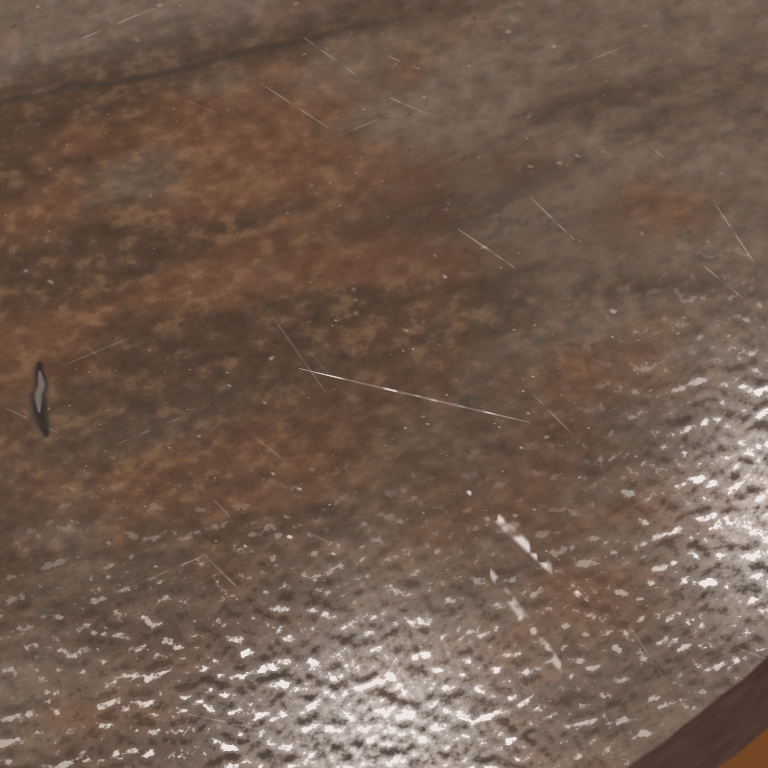
This texture is drawn by a Shadertoy shader. Its source:

```glsl
const vec3 UMBER = vec3(0.425, 0.355, 0.30);
const vec3 DARK_WOOD = vec3(0.315, 0.25, 0.205);
const vec3 RUSSET = vec3(0.43, 0.305, 0.235);
const vec3 OCHRE = vec3(0.50, 0.38, 0.27);
const vec3 SOOT = vec3(0.25, 0.22, 0.20);
const vec3 HAZE = vec3(0.62, 0.56, 0.53);
const vec3 SHINE = vec3(0.93, 0.90, 0.885);

float hash(vec2 p) {
    vec3 q = fract(vec3(p.xyx) * 0.1031);
    q += dot(q, q.yzx + 33.33);
    return fract((q.x + q.y) * q.z);
}

float noise(vec2 p) {
    vec2 i = floor(p), f = fract(p);
    f = f * f * (3.0 - 2.0 * f);
    float low = mix(hash(i), hash(i + vec2(1, 0)), f.x);
    float high = mix(hash(i + vec2(0, 1)), hash(i + vec2(1, 1)), f.x);
    return mix(low, high, f.y);
}

float fbm(vec2 p, int octaves) {
    float sum = 0.0, total = 0.0, amp = 0.5;
    for (int i = 0; i < octaves; i++) {
        sum += amp * noise(p);
        total += amp;
        amp *= 0.55;
        p = mat2(0.8, 0.6, -0.6, 0.8) * p * 2.03 + 17.3;
    }
    return sum / total;
}

vec2 rotate(vec2 p, float angle) {
    float c = cos(angle), s = sin(angle);
    return vec2(c * p.x + s * p.y, c * p.y - s * p.x);
}

// Soft elliptical spot, 1 at its centre
float spot(vec2 p, vec2 centre, vec2 radius) {
    vec2 d = (p - centre) / radius;
    return exp(-dot(d, d));
}

// Line that tapers towards both ends
float stroke(vec2 p, vec2 a, vec2 b, float width) {
    vec2 ab = b - a;
    float t = clamp(dot(p - a, ab) / dot(ab, ab), 0.0, 1.0);
    float taper = 0.4 + 2.4 * t * (1.0 - t);
    return 1.0 - smoothstep(0.2, 1.0, length(p - a - t * ab) / (width * taper));
}

// Scattered irregular chips, one candidate per cell
float chips(vec2 p, float cells, float density, float seed) {
    vec2 q = rotate(p, 0.2) * cells;
    vec2 id = floor(q) + seed;
    vec2 jitter = vec2(hash(id), hash(id + 41.7)) * 0.4 - 0.2;
    vec2 d = rotate(fract(q) - 0.5 - jitter, 1.2 * hash(id + 9.1) - 0.8);
    float size = mix(0.08, 0.25, hash(id + 5.3));
    float ragged = 0.6 * noise(p * 230.0);
    float shape = 1.0 - smoothstep(0.2, 1.0, length(d * vec2(1.0, 1.7)) / size + ragged - 0.2);
    return shape * step(hash(id + 23.9), density) * mix(0.25, 1.0, hash(id + 71.0));
}

// Worn boards with streaks, stains and mottling
vec3 wood(vec2 p) {
    vec2 g = rotate(p, 0.24);
    float streak = fbm(g * vec2(3.0, 13.0) + 4.0, 5);
    float stain = fbm(g * vec2(6.0, 10.0) + 31.0, 6);
    float mottle = fbm(g * vec2(50.0, 75.0), 4);
    float warm = spot(p, vec2(0.08, 0.66), vec2(0.42, 0.32)) + 0.7 * spot(p, vec2(0.58, 0.57), vec2(0.28, 0.09));
    warm += 0.5 * spot(p, vec2(0.2, 0.36), vec2(0.25, 0.1));
    vec3 col = mix(UMBER, RUSSET, smoothstep(0.36, 0.72, stain + 0.3 * warm - 0.1));
    col = mix(col, DARK_WOOD, 0.75 * smoothstep(0.43, 0.68, streak));
    col = mix(col, DARK_WOOD, 0.75 * spot(g, vec2(0.4, 0.42), vec2(0.42, 0.07)));
    col = mix(col, DARK_WOOD, 0.5 * spot(p, vec2(0.62, 0.42), vec2(0.28, 0.11)));
    col = mix(col, OCHRE, 0.3 * smoothstep(0.52, 0.78, mottle) * (0.25 + warm));
    col = mix(col, SOOT, 0.7 * smoothstep(0.45, 0.6, mottle * 0.5 + stain * 0.5) * spot(p, vec2(0.65, 0.72), vec2(0.14, 0.06)));
    col *= 0.79 + 0.42 * mottle;
    // Seam between the boards
    float seam = p.y - 0.862 - 0.22 * p.x + 0.02 * (fbm(p * 12.0, 3) - 0.5);
    float reach = 1.0 - smoothstep(0.3, 0.62, p.x);
    col = mix(col, SOOT, 0.55 * reach * (1.0 - smoothstep(0.001, 0.007, abs(seam))));
    return mix(col, HAZE, 0.14 * reach * smoothstep(0.0, 0.06, seam));
}

// Random fine scratches, mostly falling to the right
float scratches(vec2 p) {
    float sum = 0.0;
    for (int i = 0; i < 38; i++) {
        vec2 id = vec2(float(i), 3.7);
        vec2 a = vec2(hash(id), hash(id + 11.3));
        float angle = mix(-1.0, -0.2, hash(id + 27.1));
        angle = i % 5 == 0 ? 0.4 : angle;
        vec2 b = a + mix(0.03, 0.14, hash(id + 53.9)) * vec2(cos(angle), sin(angle));
        sum += stroke(p, a, b, 0.0022) * mix(0.06, 0.3, hash(id + 87.0));
    }
    return sum * smoothstep(0.2, 0.7, noise(p * 70.0));
}

void mainImage(out vec4 fragColor, in vec2 fragCoord) {
    vec2 p = fragCoord / iResolution.y;
    vec3 col = wood(p);

    // Reflected light, broken up by the relief of the varnish
    float core = spot(p, vec2(0.5, 0.04), vec2(0.17, 0.14)) + spot(p, vec2(1.02, 0.34), vec2(0.11, 0.15));
    float halo = spot(p, vec2(0.38, 0.04), vec2(0.44, 0.23)) + spot(p, vec2(1.0, 0.32), vec2(0.18, 0.25));
    halo = min(halo, 1.0);
    vec2 q = rotate(p, 0.35) * vec2(58.0, 76.0);
    float relief = fbm(q, 4) - fbm(q + vec2(0.3, 0.65), 4);
    col = mix(col, HAZE, 0.25 * halo + 0.2 * core + 0.08 * smoothstep(0.6, 1.3, p.x + 0.5 * p.y));
    col *= 1.0 - 0.28 * halo * smoothstep(0.03, 0.3, -relief);
    float gleam = halo * smoothstep(0.13, 0.36, relief) + core * (0.58 + 1.7 * relief);
    col = mix(col, SHINE, clamp(gleam, 0.0, 1.0));

    // Chips and scratches
    float middle = 0.25 + 0.65 * spot(p, vec2(0.5, 0.38), vec2(0.5, 0.25));
    float flecks = chips(p, 34.0, 0.12, 2.0) + 0.7 * chips(p, 62.0, 0.1, 90.0);
    float broken = smoothstep(0.4, 0.8, noise(p * 55.0));
    float glints = smoothstep(0.45, 0.8, noise(p * 95.0));
    float marks = scratches(p) + (0.25 + 0.6 * broken) * stroke(p, vec2(0.39, 0.52), vec2(0.69, 0.45), 0.0024);
    marks += 0.85 * glints * stroke(p, vec2(0.59, 0.38), vec2(0.77, 0.21), 0.009);
    marks += 0.6 * glints * stroke(p, vec2(0.62, 0.28), vec2(0.76, 0.09), 0.009);
    col = mix(col, SHINE, clamp(flecks * middle + marks, 0.0, 0.9));
    col = mix(col, SOOT, 0.45 * chips(p, 27.0, 0.12, 150.0));

    // Nail dent
    vec2 n = p + vec2(0.008 * (noise(p * 60.0) - 0.5), 0.0);
    col = mix(col, SOOT * 0.8, 0.9 * stroke(n, vec2(0.049, 0.525), vec2(0.056, 0.435), 0.016));
    col = mix(col, HAZE, 0.6 * stroke(n, vec2(0.05, 0.515), vec2(0.053, 0.465), 0.008));

    // Table edge and floor in the corner
    float edge = p.y - 0.8 * (p.x - 0.82) + 0.006 * (noise(p * 30.0) - 0.5);
    vec3 side = vec3(0.29, 0.215, 0.19) * (0.8 + 0.4 * fbm(rotate(p, 0.67) * vec2(20.0, 90.0), 3));
    side = mix(side, vec3(0.45, 0.28, 0.15), 1.0 - smoothstep(-0.096, -0.088, edge));
    col = mix(side, col, smoothstep(-0.004, 0.004, edge));

    fragColor = vec4(clamp(col, 0.0, 1.0), 1.0);
}
```
